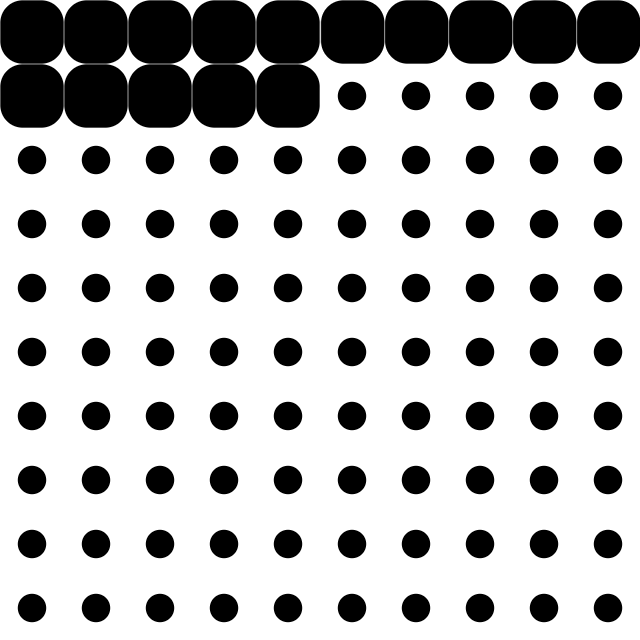
A three.js fragment shader for this pattern:

```glsl
// Ten by ten grid: leading cells hold large rounded blocks, the rest small dots.
#define CELLS 10.0
#define FILLED_CELLS 15.0
#define DOT_RADIUS 0.222
#define BLOCK_HALF 0.495
#define CORNER_RADIUS 0.35
#define SEAM_COLUMN 5.0
#define SEAM_WIDTH 0.012
#define INK vec3(0.0)
#define PAPER vec3(1.0)

varying vec2 vUv;

float roundedBox(vec2 p, float halfSize, float radius) {
  vec2 q = abs(p) - halfSize + radius;
  return length(max(q, 0.0)) + min(max(q.x, q.y), 0.0) - radius;
}

// 1 for cells in the leading run, counted in reading order
float isFilled(vec2 cell) {
  return step(cell.y * CELLS + cell.x + 0.5, FILLED_CELLS);
}

float coverage(float dist, float pixel) {
  return clamp(0.5 - dist / pixel, 0.0, 1.0);
}

void main() {
  // Cell units, with rows counted from the top
  vec2 grid = vec2(vUv.x, 1.0 - vUv.y) * CELLS;
  float pixel = max(fwidth(grid.x), fwidth(grid.y));

  // Blocks, with a slightly wider gap at the middle seam
  vec2 blockGrid = grid;
  blockGrid.x -= clamp(grid.x - SEAM_COLUMN, 0.0, SEAM_WIDTH);
  float block = coverage(roundedBox(fract(blockGrid) - 0.5, BLOCK_HALF, CORNER_RADIUS), pixel);
  block *= isFilled(floor(blockGrid));

  // Dots in the remaining cells
  float dot_ = coverage(length(fract(grid) - 0.5) - DOT_RADIUS, pixel);
  dot_ *= 1.0 - isFilled(floor(grid));

  gl_FragColor = vec4(mix(PAPER, INK, max(block, dot_)), 1.0);
}
```
